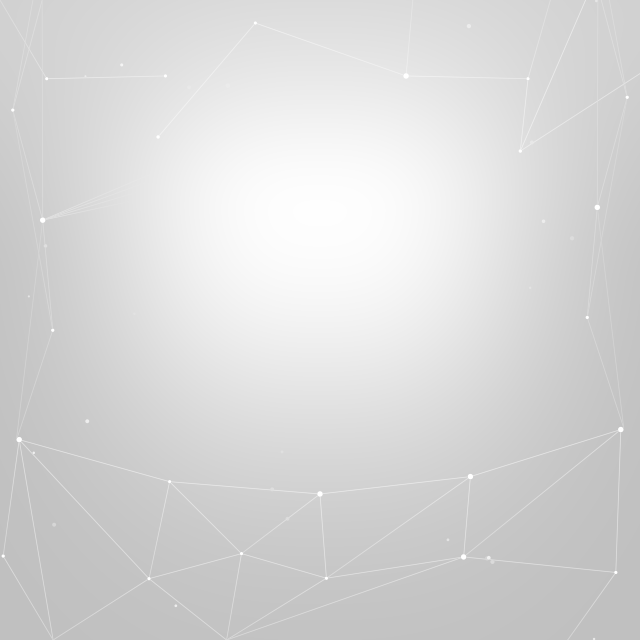
This background is drawn by a three.js fragment shader. Its source:

```glsl
// A pale grey backdrop with a broad white glow above the centre, framed by
// a fine white network. Rows and side columns of nodes come from formulas;
// distance functions draw the links, the nodes and a few loose specks.
varying vec2 vUv;

const vec2 GLOW_CENTRE = vec2(0.5, 0.67);
const float LINE_REACH = 0.0016;

float hash(float n) {
  return fract(sin(n * 91.17) * 4375.85);
}

// Soft line whose strength runs from startAlpha at a to endAlpha at b.
float link(vec2 p, vec2 a, vec2 b, float startAlpha, float endAlpha) {
  vec2 ab = b - a;
  float t = clamp(dot(p - a, ab) / dot(ab, ab), 0.0, 1.0);
  float d = length(p - a - ab * t);
  return (1.0 - smoothstep(0.0, LINE_REACH, d)) * mix(startAlpha, endAlpha, t);
}

float dotMark(vec2 p, vec2 centre, float radius) {
  float d = length(p - centre);
  return 1.0 - smoothstep(radius - 0.001, radius + 0.001, d);
}

// Node positions along each part of the frame.
vec2 upperNode(float i) {
  float x = 0.03 + 0.235 * i;
  return vec2(x, 0.228 + 0.42 * (x - 0.48) * (x - 0.48));
}

vec2 middleNode(float i) {
  float x = 0.005 + 0.183 * i + 0.045 * sin(1.5 * i);
  return vec2(x, 0.115 + 0.02 * sin(2.8 * i + 2.2));
}

vec2 floorNode(float i) {
  return vec2(0.083 + 0.14 * i + 0.131 * i * i, 0.0);
}

vec2 topNode(float i) {
  float peak = exp(-3.0 * (i - 2.0) * (i - 2.0));
  return vec2(0.073 + 0.188 * i - 0.05 * peak, 0.877 + 0.087 * peak);
}

vec2 sideNode(float i, float side) {
  float x = 0.055 + 0.035 * sin(1.9 * i - 1.0);
  return vec2(mix(x, 1.0 - x, side), 0.312 + 0.172 * i + 0.02 * side);
}

// Broad, squarish glow: separate falloffs across and up.
float backdrop(vec2 p) {
  vec2 offset = abs(p - GLOW_CENTRE);
  float reachY = p.y > GLOW_CENTRE.y ? 0.28 : 0.39;
  float across = exp(-pow(offset.x / 0.36, 2.6));
  float along = exp(-pow(offset.y / reachY, 2.0));
  float rim = 0.75 + 0.065 * smoothstep(0.55, 1.0, p.y);
  return mix(rim, 0.995, across * along);
}

// Triangulated band along the bottom.
float lowerMesh(vec2 p) {
  float ink = link(p, upperNode(0.0), floorNode(0.0), 0.4, 0.35);
  ink = max(ink, link(p, middleNode(1.0), floorNode(1.0), 0.4, 0.35));
  for (int k = 0; k < 6; k++) {
    float i = float(k);
    vec2 mid = middleNode(i);
    if (k < 5) {
      vec2 up = upperNode(i);
      vec2 nextMid = middleNode(i + 1.0);
      if (k < 4) ink = max(ink, link(p, up, upperNode(i + 1.0), 0.42, 0.42));
      if (k > 0) ink = max(ink, link(p, mid, nextMid, 0.38, 0.38));
      ink = max(ink, link(p, up, mid, 0.4, 0.3));
      ink = max(ink, link(p, up, nextMid, 0.42, 0.38));
      ink = max(ink, dotMark(p, up, k == 1 ? 0.0024 : 0.0042));
    }
    ink = max(ink, link(p, mid, floorNode(floor((i + 1.0) / 3.0)), 0.38, 0.3));
    ink = max(ink, dotMark(p, mid, k == 4 ? 0.0042 : 0.0025));
  }
  return ink;
}

// Links across the top, with faint rays leaving the canvas.
float upperMesh(vec2 p) {
  float ink = 0.0;
  for (int k = 0; k < 5; k++) {
    float i = float(k);
    vec2 node = topNode(i);
    if (k < 4 && k != 1) ink = max(ink, link(p, node, topNode(i + 1.0), 0.42, 0.32));
    if (k != 1 && k != 2) ink = max(ink, link(p, node, vec2(0.215 * i, 1.0), 0.3, 0.2));
    ink = max(ink, dotMark(p, node, k == 3 ? 0.0042 : 0.0024));
  }
  return ink;
}

// Links that hang below the top row; the right side also reaches the rim.
float hangingMesh(vec2 p, float side) {
  vec2 node = vec2(mix(0.247, 0.813, side), mix(0.786, 0.764, side));
  float ink = link(p, node, topNode(2.0 + 2.0 * side), 0.38, 0.38);
  ink = max(ink, link(p, node, vec2(0.915, 1.0), 0.42 * side, 0.42 * side));
  ink = max(ink, link(p, node, vec2(1.0, 0.885), 0.38 * side, 0.38 * side));
  return max(ink, dotMark(p, node, 0.0026));
}

// Thin links up one side, with a fan on the left that fades inward.
float sideMesh(vec2 p, float side) {
  float ink = 0.0;
  vec2 hub = sideNode(2.0, side);
  for (int k = 0; k < 4; k++) {
    float i = float(k);
    vec2 node = sideNode(i, side);
    vec2 spoke = vec2(0.14 + 0.012 * i, 0.03 + 0.015 * i);
    ink = max(ink, link(p, node, sideNode(i + 1.0, side), 0.22, 0.2));
    ink = max(ink, link(p, node, sideNode(i + 2.0, side), 0.2, 0.14));
    ink = max(ink, link(p, hub, hub + spoke, 0.36 * (1.0 - side), 0.0));
    if (k > 0) ink = max(ink, dotMark(p, node, k == 2 ? 0.0042 : 0.0025));
  }
  return ink;
}

// Loose specks kept clear of the bright centre.
float specks(vec2 p) {
  float ink = 0.0;
  for (int k = 0; k < 36; k++) {
    float i = float(k);
    vec2 spot = vec2(hash(i + 1.3), hash(i + 47.9));
    float clear = smoothstep(0.28, 0.36, length(spot - vec2(0.5, 0.6)));
    float radius = mix(0.0015, 0.0036, hash(i + 23.4));
    ink = max(ink, clear * mix(0.2, 0.75, hash(i + 8.6)) * dotMark(p, spot, radius));
  }
  return ink;
}

void main() {
  float network = max(lowerMesh(vUv), upperMesh(vUv));
  for (int k = 0; k < 2; k++) {
    network = max(network, sideMesh(vUv, float(k)));
    network = max(network, hangingMesh(vUv, float(k)));
  }
  network = max(network, specks(vUv));
  gl_FragColor = vec4(vec3(mix(backdrop(vUv), 1.0, network)), 1.0);
}
```
